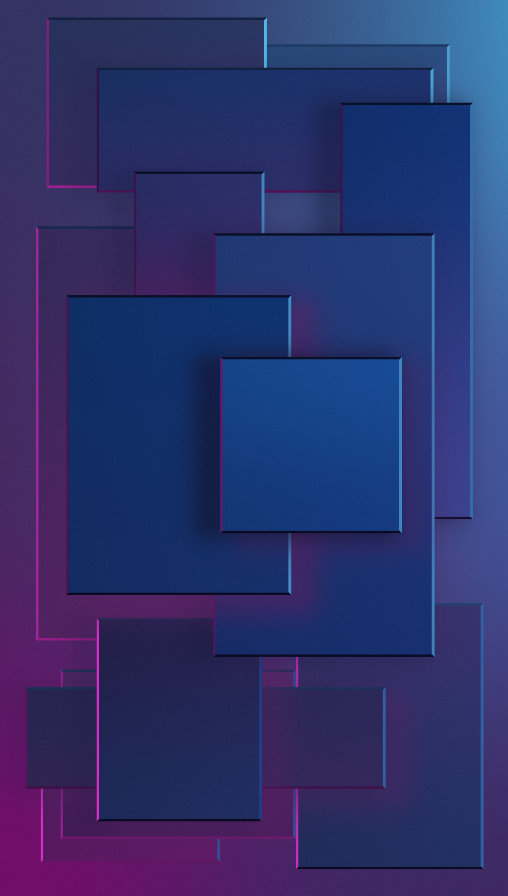
This background is drawn by a WebGL 1 fragment shader. Its source:

```glsl
precision highp float;
// Overlapping bevelled panels lit by cyan from the upper right and magenta from the lower left.
uniform vec2 u_resolution;

// The canvas measures 4.36 by 7.68 units; pixel is the size of one sample.
float pixel;

vec2 gradientAt(vec2 cell) {
  float angle = 6.2832 * fract(sin(dot(cell, vec2(127.1, 311.7))) * 43758.5);
  return vec2(cos(angle), sin(angle));
}

float gradientNoise(vec2 p) {
  vec2 i = floor(p), f = p - i;
  vec2 u = f * f * (3.0 - 2.0 * f);
  vec2 e = vec2(1.0, 0.0);
  return mix(
    mix(dot(gradientAt(i), f), dot(gradientAt(i + e), f - e), u.x),
    mix(dot(gradientAt(i + e.yx), f - e.yx), dot(gradientAt(i + 1.0), f - 1.0), u.x), u.y);
}

float boxDistance(vec2 p, vec4 box) {
  vec2 q = abs(p - 0.5 * (box.xy + box.zw)) - 0.5 * (box.zw - box.xy);
  return length(max(q, 0.0)) + min(max(q.x, q.y), 0.0);
}

float halo(vec2 p, vec4 box, float radius) {
  float d = max(boxDistance(p, box), 0.0) / radius;
  return exp(-d * d);
}

// Coverage of one mitred bevel: inside its width and nearer than the adjoining sides.
float bevel(float side, float adjoining, float width) {
  return smoothstep(-0.5, 0.5, (width - side) / pixel)
       * smoothstep(-0.5, 0.5, (adjoining - side) / pixel);
}

// box: left, bottom, right, top.  rim: light on left, right, bottom, top.
// spill: strength of the dark shadow to the left and of the magenta glow to the lower right.
void panel(inout vec3 color, vec2 p, vec4 box, vec3 upper, vec3 lower, vec4 rim, vec2 spill) {
  vec4 glowBox = box + vec4(0.3, 0.0, 0.05, -0.2);
  vec4 shadowBox = box + vec4(-0.08, 0.1, -0.2, -0.12);
  color = mix(color, vec3(0.34, 0.13, 0.39), spill.y * halo(p, glowBox, 0.22));
  color = mix(color, vec3(0.07, 0.08, 0.20), spill.x * halo(p, shadowBox, 0.18));

  vec2 low = p - box.xy, high = box.zw - p;
  vec2 t = low / (box.zw - box.xy);
  vec3 face = mix(lower, upper, smoothstep(0.0, 1.0, t.y));
  face *= 0.95 + 0.1 * t.x;

  // Bevels
  float nearX = min(low.x, high.x), nearY = min(low.y, high.y);
  vec3 topRim = mix(vec3(0.04, 0.06, 0.16), vec3(0.20, 0.40, 0.62), rim.w);
  vec3 bottomRim = mix(vec3(0.04, 0.04, 0.14), vec3(0.72, 0.13, 0.62), rim.z);
  vec3 leftRim = mix(vec3(0.15, 0.07, 0.25), vec3(0.85, 0.18, 0.78), rim.x);
  vec3 rightRim = mix(vec3(0.14, 0.23, 0.52), vec3(0.32, 0.72, 0.90), rim.y);
  face = mix(face, topRim, bevel(high.y, nearX, 0.02));
  face = mix(face, bottomRim, bevel(low.y, nearX, 0.02));
  face = mix(face, leftRim, bevel(low.x, nearY, 0.02));
  face = mix(face, rightRim, bevel(high.x, nearY, 0.025));

  color = mix(color, face, smoothstep(0.5, -0.5, boxDistance(p, box) / pixel));
}

void main() {
  vec2 uv = gl_FragCoord.xy / u_resolution;
  vec2 p = uv * vec2(4.36, 7.68);
  pixel = 7.68 / u_resolution.y;

  // Backdrop wash
  vec3 bottom = mix(vec3(0.45, 0.05, 0.42), vec3(0.24, 0.16, 0.39), smoothstep(0.0, 0.8, uv.x));
  vec3 middle = mix(vec3(0.27, 0.16, 0.38), vec3(0.26, 0.33, 0.60), uv.x);
  vec3 top = mix(vec3(0.20, 0.20, 0.39), vec3(0.25, 0.54, 0.74), uv.x * uv.x);
  vec3 color = mix(bottom, middle, smoothstep(0.0, 0.5, uv.y));
  color = mix(color, top, smoothstep(0.45, 1.0, uv.y));

  // Upper group, back to front
  panel(color, p, vec4(1.80, 6.03, 3.86, 7.30), vec3(0.16, 0.29, 0.48), vec3(0.25, 0.23, 0.46),
        vec4(0.3, 0.8, 0.4, 0.5), vec2(0.0));
  panel(color, p, vec4(0.40, 6.07, 2.29, 7.53), vec3(0.16, 0.20, 0.37), vec3(0.22, 0.18, 0.39),
        vec4(0.5, 1.0, 0.9, 0.2), vec2(0.0));
  panel(color, p, vec4(0.31, 2.19, 1.90, 5.74), vec3(0.22, 0.17, 0.37), vec3(0.33, 0.14, 0.39),
        vec4(0.7, 0.3, 0.8, 0.3), vec2(0.0));
  panel(color, p, vec4(0.83, 6.03, 3.72, 7.10), vec3(0.11, 0.19, 0.41), vec3(0.17, 0.18, 0.41),
        vec4(0.05, 0.85, 0.4, 0.2), vec2(0.15, 0.0));
  panel(color, p, vec4(2.92, 3.23, 4.06, 6.80), vec3(0.07, 0.19, 0.44), vec3(0.22, 0.25, 0.54),
        vec4(0.1, 0.4, 0.05, 0.0), vec2(0.4, 0.0));
  panel(color, p, vec4(1.15, 4.80, 2.27, 6.21), vec3(0.16, 0.18, 0.40), vec3(0.28, 0.13, 0.38),
        vec4(0.1, 0.6, 0.3, 0.0), vec2(0.2, 0.0));

  // Lower group, back to front
  panel(color, p, vec4(0.35, 0.29, 1.89, 1.50), vec3(0.30, 0.12, 0.37), vec3(0.36, 0.10, 0.39),
        vec4(1.0, 0.2, 0.5, 0.2), vec2(0.0));
  panel(color, p, vec4(0.52, 0.49, 2.54, 1.94), vec3(0.31, 0.16, 0.40), vec3(0.27, 0.11, 0.35),
        vec4(0.6, 0.2, 0.6, 0.4), vec2(0.0));
  panel(color, p, vec4(2.54, 0.23, 4.15, 2.51), vec3(0.20, 0.19, 0.41), vec3(0.13, 0.18, 0.37),
        vec4(0.95, 0.3, 0.0, 0.6), vec2(0.0));
  panel(color, p, vec4(0.22, 0.92, 3.31, 1.79), vec3(0.16, 0.15, 0.33), vec3(0.19, 0.15, 0.34),
        vec4(0.2, 0.3, 0.3, 0.4), vec2(0.1, 0.4));
  panel(color, p, vec4(0.83, 0.64, 2.25, 2.38), vec3(0.14, 0.13, 0.30), vec3(0.12, 0.17, 0.36),
        vec4(1.0, 0.0, 0.0, 0.3), vec2(0.15, 0.4));

  // Central stack
  panel(color, p, vec4(1.83, 2.05, 3.73, 5.68), vec3(0.13, 0.23, 0.47), vec3(0.09, 0.18, 0.42),
        vec4(0.2, 0.55, 0.0, 0.0), vec2(0.25, 0.1));
  panel(color, p, vec4(0.57, 2.58, 2.50, 5.15), vec3(0.06, 0.19, 0.42), vec3(0.08, 0.18, 0.40),
        vec4(0.15, 0.65, 0.0, 0.0), vec2(0.0, 0.6));
  panel(color, p, vec4(1.89, 3.11, 3.45, 4.62), vec3(0.09, 0.28, 0.56), vec3(0.08, 0.22, 0.48),
        vec4(0.3, 0.6, 0.0, 0.0), vec2(0.65, 0.35));

  // Fine surface grain
  color += 0.012 * gradientNoise(p * 45.0);
  gl_FragColor = vec4(color, 1.0);
}
```
